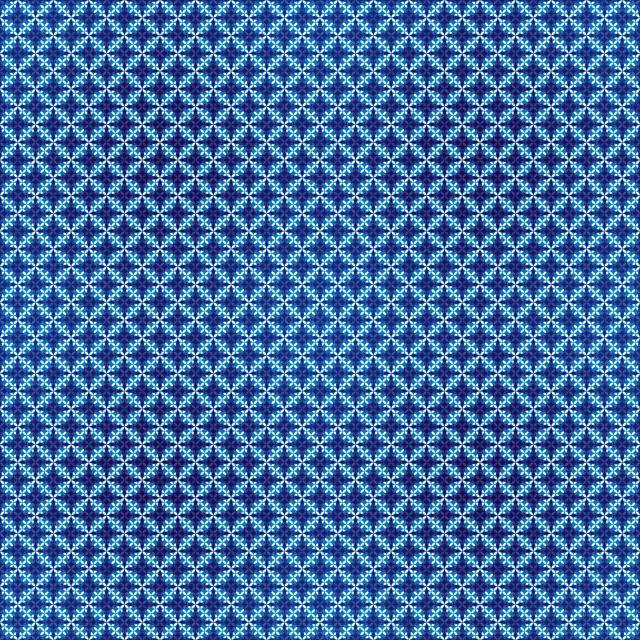
A Shadertoy shader for this pattern:

```glsl
// Tiling lattice of diagonal six-sided leaves meeting in fours around dark pointed stars.
// A finer lattice of overlapping circles puts small florets in leaves and stars alike,
// and a slow wave that wraps at the edges deepens the ground in four places.

#define REPEATS 18.0                  // coarse cells across and down
#define FINE 4.0                      // fine cells per coarse cell
#define LEAF_HALF_WIDTH 0.153         // in coarse cells
#define LEAF_FLAT 0.22                // share of the leaf length with parallel sides
#define FLORET_RADIUS 0.478           // fine circle radius; 0.5 makes circles touch
#define SAMPLES 3                     // supersampling per axis
#define VARIATION 0.3                 // strength of the change between florets
#define DEEP vec3(0.06, 0.04, 0.32)
#define NAVY vec3(0.05, 0.18, 0.50)
#define VEIL vec3(0.16, 0.17, 0.15)   // lift of the florets on the ground
#define AZURE vec3(0.04, 0.45, 0.71)
#define ICE vec3(0.92, 1.00, 1.00)

const float TAU = 6.28318531;
const float HALF_DIAGONAL = 0.35355339;

// Sineless hash of an integer cell
float hash(vec2 cell) {
    vec3 h = fract(vec3(cell.xyx) * 0.1031);
    h += dot(h, h.yzx + 33.33);
    return fract((h.x + h.y) * h.z);
}

float coverage(float inside, float blur) {
    return clamp(0.5 + inside / blur, 0.0, 1.0);
}

// Leaf with straight tapers, spanning the diagonal of each folded quarter cell
float leaves(vec2 p, float blur) {
    vec2 a = abs(p - round(p));
    float along = abs(a.x - a.y) * sqrt(0.5);
    float across = abs(a.x + a.y - 0.5) * sqrt(0.5);
    float slope = LEAF_HALF_WIDTH / (HALF_DIAGONAL * (1.0 - LEAF_FLAT));
    float taper = (slope * (HALF_DIAGONAL - along) - across) / sqrt(1.0 + slope * slope);
    return coverage(min(LEAF_HALF_WIDTH - across, taper), blur);
}

// Small petals where two interleaved circle lattices overlap
float florets(vec2 p, float blur) {
    vec2 q = p + 0.5;
    float first = FLORET_RADIUS - length(p - round(p));
    float second = FLORET_RADIUS - length(q - round(q));
    return coverage(min(first, second), blur);
}

vec3 pattern(vec2 uv, float pixel) {
    vec2 coarse = uv * REPEATS;
    vec2 fine = coarse * FINE + vec2(0.5, 0.0);   // florets centred on stars and leaf tips
    float blur = pixel * REPEATS;
    float leaf = leaves(coarse, blur);
    float floret = florets(fine, blur * FINE);

    // One wrapped random value for each small petal
    float vary = hash(mod(floor(fine * 2.0), 2.0 * FINE * REPEATS)) - 0.5;

    // Slow tonal wave, two periods each way
    vec2 wave = cos(2.0 * TAU * uv);
    float tone = 0.5 + 0.22 * (wave.x + wave.y);

    vec3 ground = mix(DEEP, NAVY, tone) + VEIL * floret * (1.0 + 2.0 * VARIATION * vary);
    vec3 light = mix(AZURE, ICE, floret * (1.0 + VARIATION * min(vary, 0.0)));
    light *= mix(0.96, 1.02, tone);
    return mix(ground, light, leaf);
}

void mainImage(out vec4 fragColor, in vec2 fragCoord) {
    float n = float(SAMPLES);
    float pixel = 1.0 / (n * min(iResolution.x, iResolution.y));
    vec3 sum = vec3(0.0);
    for (int y = 0; y < SAMPLES; y++) {
        for (int x = 0; x < SAMPLES; x++) {
            vec2 offset = (vec2(x, y) + 0.5) / n - 0.5;
            sum += pattern((fragCoord + offset) / iResolution.xy, pixel);
        }
    }
    fragColor = vec4(clamp(sum / (n * n), 0.0, 1.0), 1.0);
}
```
